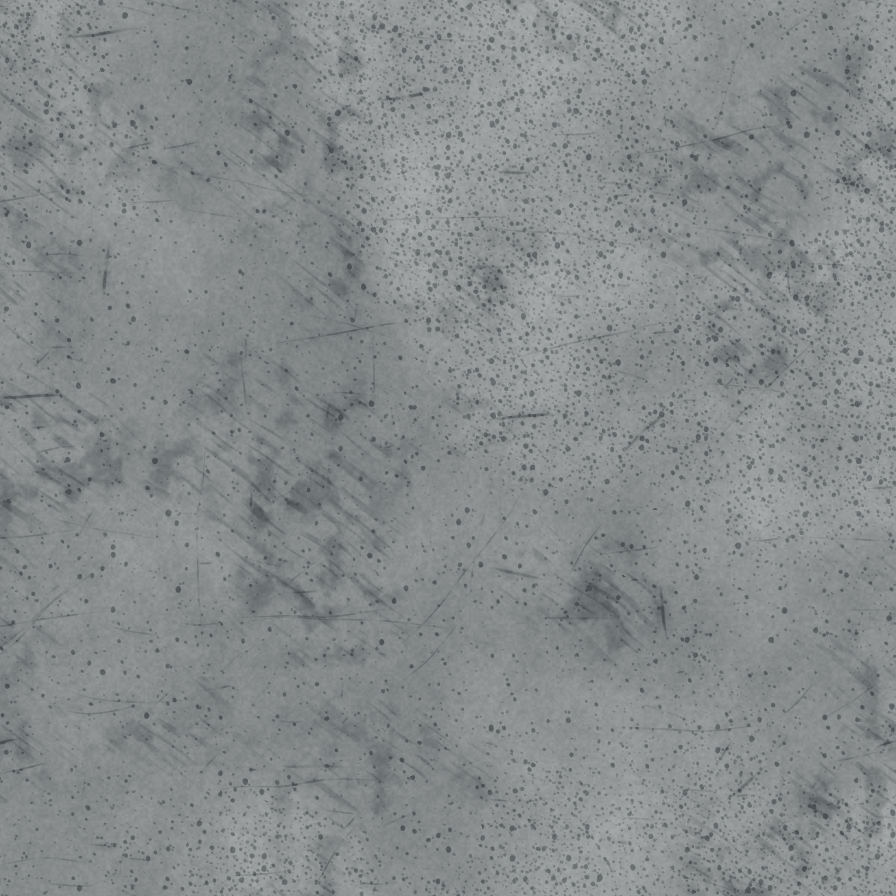
Write a three.js fragment shader that draws this texture.

```glsl
varying vec2 vUv;

const vec3 DARK = vec3(0.29, 0.315, 0.325);
const vec3 LIGHT = vec3(0.685, 0.695, 0.695);
const float BASE_TONE = 0.70;
const float PATCH_CONTRAST = 0.16;
const float MOTTLE_CONTRAST = 0.30;
const float GRAIN_CONTRAST = 0.20;
const float STAIN_DEPTH = 0.24;
const float HATCH_DEPTH = 0.20;
const float PIT_DEPTH = 0.50;
const float FINE_PIT_DEPTH = 0.36;
const float GOUGE_DEPTH = 0.62;
const float SCRATCH_DEPTH = 0.32;
const float NICK_DEPTH = 0.36;
const float EDGE = 0.0011;
const int MAX_STROKES = 90;

float hash(vec2 p) {
  vec3 q = fract(p.xyx * vec3(0.1031, 0.1030, 0.0973));
  q += dot(q, q.yzx + 33.33);
  return fract((q.x + q.y) * q.z);
}

vec2 hash2(vec2 p) {
  return vec2(hash(p), hash(p + 57.3));
}

mat2 rotation(float angle) {
  float c = cos(angle), s = sin(angle);
  return mat2(c, -s, s, c);
}

float noise(vec2 p) {
  vec2 cell = floor(p), f = fract(p);
  f = f * f * (3.0 - 2.0 * f);
  return mix(mix(hash(cell), hash(cell + vec2(1.0, 0.0)), f.x),
             mix(hash(cell + vec2(0.0, 1.0)), hash(cell + 1.0), f.x), f.y);
}

float fbm(vec2 p) {
  float sum = 0.0, gain = 0.5;
  for (int i = 0; i < 5; i++) {
    sum += gain * noise(p);
    p = rotation(0.6) * p * 2.03 + 17.1;
    gain *= 0.5;
  }
  return sum / 0.97;
}

// One round pit per grid cell, kept only where the density allows it
float pits(vec2 uv, float cells, float density, float seed) {
  vec2 p = uv * cells;
  vec2 id = floor(p) + seed;
  vec2 centre = 0.25 + 0.5 * hash2(id);
  float size = hash(id + 11.7);
  float radius = mix(0.07, 0.24, size * size);
  float soft = EDGE * cells;
  float dist = length((fract(p) - centre) * vec2(1.0, 0.85));
  float kept = step(hash(id + 29.1), density);
  return kept * (1.0 - smoothstep(radius - soft * 0.4, radius + soft, dist)) * mix(0.5, 1.0, size);
}

// Mostly level strokes, some diagonal, a few upright
float strokeAngle(float kind, float spread) {
  if (kind < 0.66) return (spread - 0.6) * 0.5;
  if (kind < 0.86) return 0.75 + (spread - 0.5) * 0.6;
  return 1.5 + (spread - 0.5) * 0.5;
}

// Bent, tapered strokes with a dusty halo, wrapped over the borders
float strokes(vec2 uv, int count, float seed, vec2 halfLengths, float width, float halo) {
  float mark = 0.0;
  for (int i = 0; i < MAX_STROKES; i++) {
    if (i >= count) break;
    vec2 id = vec2(float(i) * 3.7 + 1.3, seed);
    vec2 kind = hash2(id + 5.0);
    vec2 shape = hash2(id + 91.0);
    vec2 p = fract(uv - hash2(id) + 0.5) - 0.5;
    p = rotation(strokeAngle(kind.x, kind.y)) * p;
    float halfLength = mix(halfLengths.x, halfLengths.y, shape.x * shape.x);
    float along = p.x / halfLength;
    float dist = abs(p.y - (shape.y - 0.5) * 0.22 * halfLength * along * along);
    float taper = 1.0 - smoothstep(0.25, 1.0, abs(along));
    float line = 1.0 - smoothstep(width * 0.3 * taper, width * taper + EDGE, dist);
    float dust = halo * exp(-dist / 0.006);
    mark = max(mark, max(line, dust) * taper * mix(0.4, 1.0, kind.y));
  }
  return mark;
}

void main() {
  vec2 uv = vUv;
  vec2 warp = vec2(noise(uv * 19.0), noise(uv * 19.0 + 40.0)) - 0.5;
  vec2 bent = uv + 0.008 * warp;

  // Worn pale patches, clouds and grain
  float worn = smoothstep(0.36, 0.62, fbm(uv * 3.6 + 7.0) + 0.10 * smoothstep(0.3, 0.6, uv.y) - 0.03);
  float mottle = fbm(uv * vec2(13.0, 10.0) + 3.0);
  float grain = 0.55 * noise(uv * 410.0) + 0.45 * noise(uv * 190.0 + 9.0);
  float tone = BASE_TONE + PATCH_CONTRAST * (worn - 0.5);
  tone += MOTTLE_CONTRAST * (mottle - 0.5) + GRAIN_CONTRAST * (grain - 0.5);

  // Stains and brushed hatching
  float grime = smoothstep(0.42, 0.66, fbm(uv * 6.0 + 31.0));
  float stain = smoothstep(0.50, 0.74, fbm(bent * 38.0)) * grime;
  vec2 brushed = rotation(-0.65) * bent;
  float hatch = smoothstep(0.62, 0.92, noise(brushed * vec2(28.0, 230.0))) * grime;
  tone -= STAIN_DEPTH * stain + HATCH_DEPTH * hatch;

  // Pits gather in the worn patches
  vec2 rough = uv + 0.0012 * (vec2(noise(uv * 240.0), noise(uv * 240.0 + 70.0)) - 0.5);
  float density = mix(0.10, 0.62, worn);
  float coarse = max(pits(rough, 83.0, density * 0.75, 3.0), pits(rotation(0.5) * rough, 117.0, density, 210.0));
  float fine = pits(rotation(1.1) * rough, 171.0, density * 0.9, 430.0);
  tone -= max(PIT_DEPTH * coarse, FINE_PIT_DEPTH * fine);

  // Gouges, long scratches and short nicks, broken along their length
  float broken = mix(0.3, 1.0, smoothstep(0.2, 0.65, noise(uv * 95.0)));
  float gouges = strokes(bent, 17, 12.0, vec2(0.02, 0.085), 0.0019, 0.35);
  float scratches = strokes(bent, 75, 47.0, vec2(0.03, 0.15), 0.0007, 0.12);
  float nicks = strokes(bent, 90, 83.0, vec2(0.006, 0.026), 0.0010, 0.25);
  tone -= broken * max(GOUGE_DEPTH * gouges, max(SCRATCH_DEPTH * scratches, NICK_DEPTH * nicks));

  gl_FragColor = vec4(mix(DARK, LIGHT, clamp(tone, 0.0, 1.0)), 1.0);
}
```
